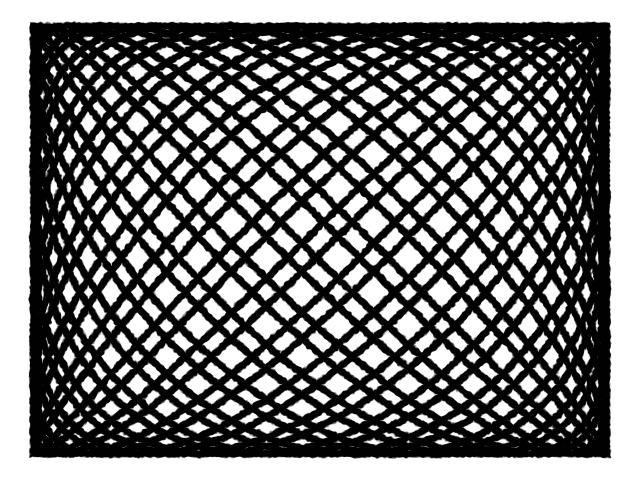
A Shadertoy shader for this pattern:

```glsl
const float PI = 3.14159265;
const vec2 EXTENT = vec2(0.597, 0.4453);   // half size of the woven frame
const vec2 CYCLES = vec2(25.0, 19.0);      // strand counts across and up
const float GAP_SHARE = 0.4;               // narrow gap as a share of the period
const float HALF_WIDTH = 0.0076;
const float BUMP_SCALE = 95.0;
const float BUMP_SHIFT = 0.0026;
const float BUMP_WIDTH = 0.0022;
const float WOBBLE_SCALE = 24.0;
const float WOBBLE_SHIFT = 0.0016;
const vec3 PAPER = vec3(1.0);
const vec3 INK = vec3(0.005);

vec2 hashGradient(vec2 cell) {
    vec3 h = fract(cell.xyx * vec3(0.1031, 0.1030, 0.0973));
    h += dot(h, h.yzx + 33.33);
    float angle = 2.0 * PI * fract((h.x + h.y) * h.z);
    return vec2(cos(angle), sin(angle));
}

float gradientNoise(vec2 p) {
    vec2 cell = floor(p);
    vec2 f = p - cell;
    vec2 fade = f * f * f * (f * (f * 6.0 - 15.0) + 10.0);
    vec2 e = vec2(0.0, 1.0);
    float low = mix(dot(hashGradient(cell), f),
                    dot(hashGradient(cell + e.yx), f - e.yx), fade.x);
    float high = mix(dot(hashGradient(cell + e.xy), f - e.xy),
                     dot(hashGradient(cell + e.yy), f - e.yy), fade.x);
    return mix(low, high, fade.y);
}

vec2 noisePair(vec2 p) {
    return vec2(gradientNoise(p), gradientNoise(p + vec2(71.3, 38.7)));
}

// Phase distance to paired lines at +offset and -offset in each period
float pairedLines(float phase, float offset) {
    float wrapped = mod(phase + PI, 2.0 * PI) - PI;
    return abs(abs(wrapped) - offset);
}

// Lissajous strands become straight diagonals in arcsine space
float strandDistance(vec2 p) {
    vec2 q = clamp(p / EXTENT, -0.9999, 0.9999);
    vec2 phase = CYCLES * asin(q);
    vec2 slope = CYCLES / (EXTENT * sqrt(1.0 - q * q));
    float rising = pairedLines(phase.x - phase.y, GAP_SHARE * PI);
    float falling = pairedLines(phase.x + phase.y, (1.0 - GAP_SHARE) * PI);
    return min(rising, falling) / length(slope);
}

void mainImage(out vec4 fragColor, in vec2 fragCoord) {
    vec2 p = (fragCoord - 0.5 * iResolution.xy) / iResolution.y;
    float pixel = 1.0 / iResolution.y;

    // Rough hand-inked edges
    vec2 inked = p + BUMP_SHIFT * noisePair(p * BUMP_SCALE)
                   + WOBBLE_SHIFT * noisePair(p * WOBBLE_SCALE);
    float width = HALF_WIDTH + BUMP_WIDTH * gradientNoise(p * BUMP_SCALE * 1.4 + 17.0);

    // The turning points merge into a solid frame
    vec2 beyond = abs(inked) - EXTENT;
    float outside = max(beyond.x, beyond.y);
    float dist = outside > 0.0 ? outside : min(-outside, strandDistance(inked));

    float coverage = 1.0 - smoothstep(-pixel, pixel, dist - width);
    fragColor = vec4(mix(PAPER, INK, coverage), 1.0);
}
```
